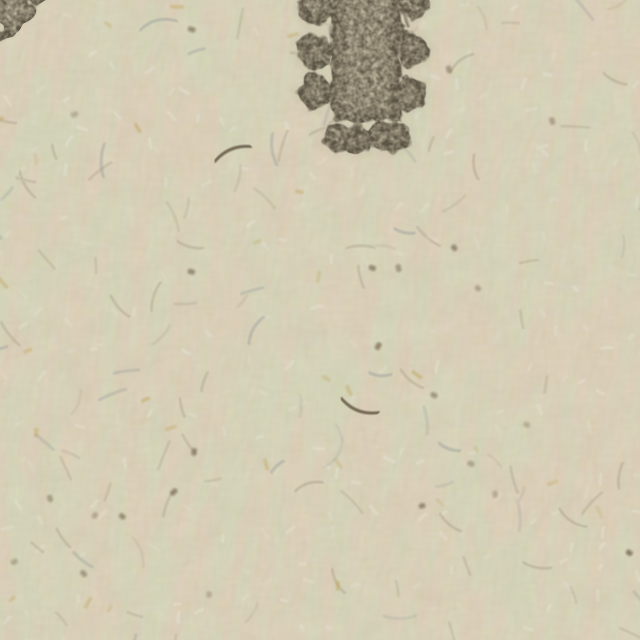
A WebGL 1 fragment shader for this texture:

```glsl
precision highp float;

uniform vec2 u_resolution;

vec2 hash2(vec2 p) {
  vec3 q = fract(p.xyx * vec3(0.1031, 0.103, 0.0973));
  q += dot(q, q.yzx + 33.33);
  return fract((q.xx + q.yz) * q.zy);
}

float cornerSlope(vec2 cell, vec2 offset) {
  return dot(hash2(cell + 91.0) * 2.0 - 1.0, offset);
}

// Gradient noise, roughly -0.7 to 0.7
float noise(vec2 p) {
  vec2 c = floor(p), f = fract(p);
  vec2 u = f * f * f * (f * (f * 6.0 - 15.0) + 10.0);
  vec2 e = vec2(1.0, 0.0);
  float low = mix(cornerSlope(c, f), cornerSlope(c + e, f - e), u.x);
  float high = mix(cornerSlope(c + e.yx, f - e.yx), cornerSlope(c + 1.0, f - 1.0), u.x);
  return mix(low, high, u.y);
}

// Coverage of bent fibres scattered one per grid cell; short ones become specks
float fibres(vec2 p, float cells, float share, float halfLength, float width, float seed) {
  float cover = 0.0;
  vec2 home = floor(p * cells);
  for (int j = -1; j <= 1; j++) {
    for (int i = -1; i <= 1; i++) {
      vec2 cell = home + vec2(float(i), float(j));
      vec2 place = hash2(cell + seed);
      vec2 shape = hash2(cell + seed + 17.0);
      vec2 pick = hash2(cell + seed + 43.0);
      float angle = shape.x * 3.1416;
      vec2 along = vec2(cos(angle), sin(angle));
      vec2 d = p - (cell + place) / cells;
      vec2 q = vec2(dot(d, along), dot(d, vec2(-along.y, along.x)));
      q.y += (shape.y - 0.5) * 22.0 * q.x * q.x;
      float reach = halfLength * (0.4 + 0.6 * pick.y);
      float dist = length(vec2(max(abs(q.x) - reach, 0.0), q.y));
      float strength = step(pick.x, share) * (0.4 + 0.6 * shape.y);
      cover = max(cover, strength * (1.0 - smoothstep(0.0, width, dist)));
    }
  }
  return cover;
}

// Signed distance to the stamped ink: rows of lobes around a solid core
float inkDistance(vec2 p) {
  vec2 core = abs(p - vec2(0.572, 0.93)) - vec2(0.055, 0.12);
  float d = length(max(core, 0.0)) + min(max(core.x, core.y), 0.0);
  for (int row = 0; row < 4; row++) {
    for (int col = 0; col < 4; col++) {
      vec2 id = vec2(float(col), float(row));
      vec2 jitter = hash2(id + 7.0) - 0.5;
      float taper = step(2.5, id.y);
      vec2 centre = vec2(0.497 + id.x * mix(0.048, 0.03, taper) + taper * 0.035,
                         0.993 - id.y * 0.069) + jitter * 0.012;
      d = min(d, length(p - centre) - 0.027 + taper * 0.004);
    }
  }
  // Broken patch in the upper left corner
  float corner = length((p - vec2(0.0, 1.0)) * vec2(1.0, 1.1)) - 0.062;
  corner += noise(p * 38.0 + 5.0) * 0.085;
  d = min(d, corner);
  return d + noise(p * 42.0) * 0.012 + noise(p * 95.0) * 0.006;
}

void main() {
  vec2 p = gl_FragCoord.xy / u_resolution;
  vec2 slanted = vec2(p.x - 0.13 * p.y, p.y);

  // Paper: pink and green tints in steep, slightly leaning streaks
  float tint = noise(slanted * vec2(32.0, 7.0)) + 0.6 * noise(slanted * vec2(60.0, 16.0) + 20.0)
             + 0.6 * noise(p * 6.0 + 40.0);
  vec3 green = vec3(0.828, 0.826, 0.722);
  vec3 pink = vec3(0.857, 0.805, 0.718);
  vec3 color = mix(green, pink, smoothstep(-0.45, 0.45, tint));

  // Fine weave and cloudy shading
  float weave = noise(slanted * vec2(120.0, 38.0)) + 0.8 * noise(p * vec2(45.0, 130.0) + 9.0);
  color += weave * 0.016 + noise(p * 22.0 + 60.0) * 0.016;
  color.b += noise(p * 48.0 + 80.0) * 0.025;

  // Pale flecks, coloured fibres and dark specks
  color = mix(color, vec3(0.89, 0.89, 0.83), 0.5 * fibres(p, 26.0, 0.3, 0.008, 0.005, 3.0));
  color = mix(color, vec3(0.64, 0.59, 0.50), 0.4 * fibres(p, 14.0, 0.4, 0.026, 0.0045, 101.0));
  color = mix(color, vec3(0.59, 0.61, 0.60), 0.45 * fibres(p, 10.0, 0.25, 0.03, 0.005, 205.0));
  color = mix(color, vec3(0.76, 0.67, 0.41), 0.6 * fibres(p, 13.0, 0.14, 0.008, 0.006, 307.0));
  color = mix(color, vec3(0.42, 0.35, 0.26), 0.7 * fibres(p, 12.0, 0.14, 0.002, 0.008, 409.0));
  color = mix(color, vec3(0.36, 0.31, 0.24), 0.85 * fibres(p, 5.0, 0.16, 0.03, 0.005, 503.0));

  // Grainy ink, darker along the rims of the lobes
  float d = inkDistance(p);
  float grain = noise(p * 105.0 + 30.0) + 0.7 * noise(p * 190.0);
  float rim = smoothstep(-0.028, -0.004, d);
  float lightness = clamp(0.55 - 0.3 * rim + 0.75 * grain, 0.0, 1.0);
  vec3 ink = mix(vec3(0.34, 0.31, 0.25), vec3(0.73, 0.69, 0.60), lightness);
  float halo = 1.0 - smoothstep(0.0, 0.018, d);
  color = mix(color, vec3(0.76, 0.74, 0.65), 0.3 * halo);
  color = mix(color, ink, 0.95 * (1.0 - smoothstep(-0.003, 0.003, d)));

  gl_FragColor = vec4(color, 1.0);
}
```
